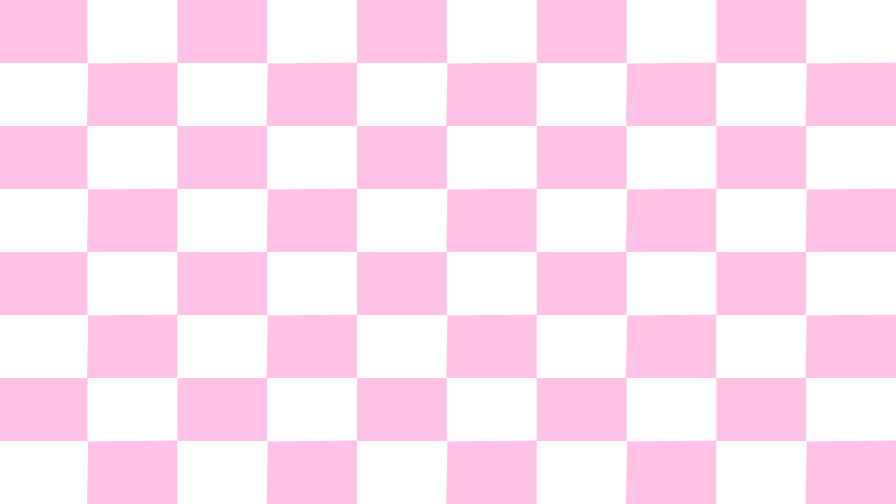
A Shadertoy shader for this pattern:

```glsl
const vec2 CELLS = vec2(10.0, 8.0);      // even counts, so the checks wrap
const float FIRST_COLUMN = 0.0977;       // width of the slightly narrower left column
const float SLANT = 0.013;               // hand-cut tilt, in cells
const vec3 PINK = vec3(1.0, 0.76, 0.90);
const vec3 WHITE = vec3(1.0);

// Canvas position to cell units, with a narrower first column
vec2 toCells(vec2 uv) {
    float x = uv.x < FIRST_COLUMN
        ? uv.x / FIRST_COLUMN
        : 1.0 + (uv.x - FIRST_COLUMN) / (1.0 - FIRST_COLUMN) * (CELLS.x - 1.0);
    return vec2(x, uv.y * CELLS.y);
}

// Tilt every second edge, leaving the canvas borders straight
vec2 slantEdges(vec2 p) {
    vec2 parity = mod(floor(p), 2.0);
    vec2 oddEdge = mod(floor(p + 0.5), 2.0);
    vec2 tilt = SLANT * (fract(p.yx) - 0.5);
    vec2 tilted = oddEdge * vec2(1.0 - parity.y, parity.x);
    return p - tilt * tilted;
}

// Smoothed square wave per axis: +1 in even cells, -1 in odd cells
vec2 squareWave(vec2 p, vec2 pixel) {
    vec2 side = 1.0 - 2.0 * mod(floor(p), 2.0);
    vec2 edgeDistance = abs(p - floor(p + 0.5));
    return side * clamp(2.0 * edgeDistance / pixel, 0.0, 1.0);
}

void mainImage(out vec4 fragColor, in vec2 fragCoord) {
    vec2 uv = fract(fragCoord / iResolution.xy);
    vec2 pixel = CELLS / iResolution.xy;

    vec2 wave = squareWave(slantEdges(toCells(uv)), pixel);
    float whiteness = 0.5 + 0.5 * wave.x * wave.y;

    fragColor = vec4(mix(PINK, WHITE, whiteness), 1.0);
}
```
